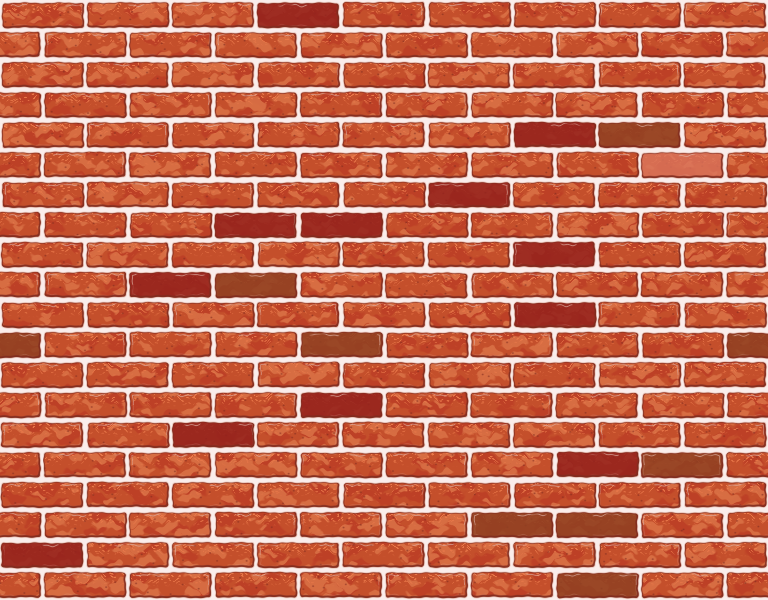
Reproduce this texture procedurally as a Shadertoy shader.

```glsl
// Running-bond brick wall: 9 bricks across and 20 courses, with alternate courses shifted by half.
// Each brick is a wobbly rounded box with cellular stains, a dark lower rim and pale worn edges.
// Brick numbers wrap around the canvas and all wear is local to a brick, so the wall tiles.

const vec2 GRID = vec2(9.0, 20.0);
const float BRICK_PITCH = 2.844;            // brick spacing in course heights
const vec2 HALF_SIZE = vec2(1.355, 0.412);

const vec3 MORTAR = vec3(0.98, 0.93, 0.92);
const vec3 FRINGE = vec3(0.87, 0.69, 0.64);
const vec3 CLAY = vec3(0.77, 0.31, 0.17);
const vec3 LIGHT_CLAY = vec3(0.85, 0.44, 0.27);
const vec3 RED_CLAY = vec3(0.73, 0.23, 0.14);
const vec3 DARK_RIM = vec3(0.50, 0.17, 0.12);
const vec3 BURNT_RED = vec3(0.58, 0.13, 0.11);
const vec3 BURNT_BROWN = vec3(0.56, 0.25, 0.13);
const vec3 PALE_PINK = vec3(0.86, 0.46, 0.36);

vec2 hash2(vec2 p) {
    vec3 q = fract(p.xyx * vec3(0.1031, 0.1030, 0.0973));
    q += dot(q, q.yzx + 33.33);
    return fract((q.xx + q.yz) * q.zy);
}

// Distance to the nearest scattered point
float cellular(vec2 p, vec2 seed) {
    vec2 cell = floor(p);
    float nearest = 2.0;
    for (int j = -1; j <= 1; j++) {
        for (int i = -1; i <= 1; i++) {
            vec2 c = cell + vec2(i, j);
            nearest = min(nearest, length(c + hash2(c + seed) - p));
        }
    }
    return nearest;
}

float roundBox(vec2 p, vec2 halfSize, float radius) {
    vec2 q = abs(p) - halfSize + radius;
    return length(max(q, 0.0)) + min(max(q.x, q.y), 0.0) - radius;
}

// Coverage of the region where d is negative
float fill(float d, float soft) {
    return 1.0 - smoothstep(-soft, soft, d);
}

// Layered sines that roughen straight edges
vec2 waver(vec2 p, float phase) {
    return 0.014 * sin(p.yx * vec2(9.0, 5.3) + phase)
         + 0.008 * sin(p.yx * vec2(21.0, 16.7) + phase * 2.3);
}

// Body colour of one brick; a few are fired darker or paler
vec3 firedColour(vec3 usual, float kind) {
    vec3 burnt = kind < 0.075 ? BURNT_RED : BURNT_BROWN;
    vec3 colour = mix(usual, burnt, step(kind, 0.12) * 0.85);
    return mix(colour, PALE_PINK, step(0.992, kind) * 0.8);
}

// Stains, flecks and pits on the brick face
vec3 brickFace(vec2 p, vec2 seed, vec2 traits, float px) {
    vec2 bent = p + 0.09 * sin(p.yx * vec2(11.0, 6.0) + seed.x)
                  + 0.035 * sin(p.yx * vec2(25.0, 19.0) + seed.y);
    float redStain = cellular(bent * vec2(0.9, 1.6), seed + 17.0);
    float lightStain = cellular(bent * vec2(1.25, 2.3), seed + 41.0);
    float flecks = cellular(bent * vec2(4.5, 8.0), seed + 73.0);
    float pits = cellular(p * vec2(1.7, 2.0), seed + 97.0);

    vec3 colour = mix(CLAY, RED_CLAY, 0.75 * fill(redStain - 0.32, 0.03 + px));
    float lightLimit = mix(0.16, 0.40, traits.y);
    colour = mix(colour, LIGHT_CLAY, 0.9 * fill(lightStain - lightLimit, 0.03 + px));
    float upper = smoothstep(-0.1, 0.25, p.y);
    colour = mix(colour, LIGHT_CLAY * 1.08, upper * fill(flecks - 0.20, 0.05 + px));
    colour = mix(colour, DARK_RIM, 0.6 * fill(pits - 0.05, 0.02 + px));
    return firedColour(colour, traits.x);
}

// Pale broken line just inside the edge, strongest on the upper side
float wornEdge(vec2 p, float d, float phase, float px) {
    float bend = 0.02 * sin(p.x * 8.0 + phase) + 0.015 * sin(p.x * 19.0 - phase);
    float line = fill(abs(d + 0.075 + bend) - 0.012, 0.012 + px * 0.5);
    float broken = smoothstep(0.25, 0.75, sin(p.x * 3.1 + phase * 1.7) + 0.5 * sin(p.x * 7.7 + phase));
    return line * broken * mix(0.25, 0.85, step(0.0, p.y));
}

void mainImage(out vec4 fragColor, in vec2 fragCoord) {
    vec2 wall = fragCoord / iResolution.xy * GRID;
    float px = GRID.y / iResolution.y;      // one pixel in course heights

    // Brick number and coordinates centred on the brick
    float course = floor(wall.y);
    wall.x += 0.5 * (1.0 - mod(course, 2.0));
    vec2 id = vec2(mod(floor(wall.x), GRID.x), mod(course, GRID.y));
    vec2 p = (fract(wall) - 0.5) * vec2(BRICK_PITCH, 1.0);

    vec2 seed = floor(hash2(id + 5.0) * 400.0);
    vec2 traits = hash2(id + 131.0);
    float phase = seed.x * 0.37;
    p += (hash2(id + 59.0) - 0.5) * vec2(0.05, 0.03);

    // Outline, and a face shifted up and left to leave a heavier lower rim
    vec2 rough = p + waver(p, phase);
    float outline = roundBox(rough, HALF_SIZE, 0.09);
    float face = roundBox(rough - vec2(-0.012, 0.022), HALF_SIZE - 0.042, 0.07);

    vec3 brick = brickFace(p, seed, traits, px);
    brick = mix(brick, FRINGE, wornEdge(p, outline, phase, px));
    brick = mix(mix(brick, DARK_RIM, 0.9), brick, fill(face, 0.5 * px + 0.012));

    vec3 joint = mix(MORTAR, FRINGE, 0.8 * fill(outline - 0.025, 0.025));
    fragColor = vec4(mix(joint, brick, fill(outline, 0.6 * px)), 1.0);
}
```
